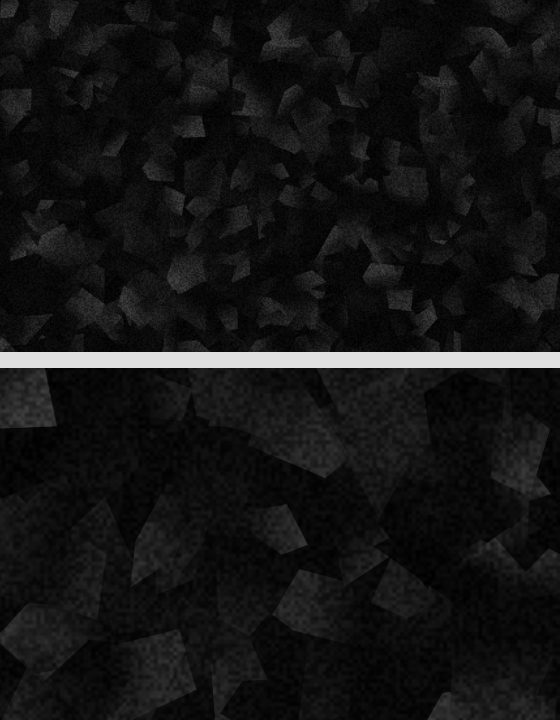
Top: the whole. Bottom: its middle third, enlarged.
Reproduce this background procedurally as a Shadertoy shader.

```glsl
const float TAU = 6.2831853;
const int LAYERS = 6;
const int SIDES = 5;
const float GROUND_TONE = 0.035;

float hash(vec2 p) {
    vec3 q = fract(p.xyx * 0.1031);
    q += dot(q, q.yzx + 33.33);
    return fract((q.x + q.y) * q.z);
}

vec2 hash2(vec2 p) {
    return vec2(hash(p), hash(p + 47.7));
}

mat2 rotation(float angle) {
    float c = cos(angle), s = sin(angle);
    return mat2(c, s, -s, c);
}

float valueNoise(vec2 p) {
    vec2 cell = floor(p), f = fract(p);
    f = f * f * (3.0 - 2.0 * f);
    float low = mix(hash(cell), hash(cell + vec2(1, 0)), f.x);
    float high = mix(hash(cell + vec2(0, 1)), hash(cell + 1.0), f.x);
    return mix(low, high, f.y);
}

// Irregular convex polygon: the intersection of jittered half-planes
float shardDistance(vec2 p, vec2 seed) {
    float d = -1.0;
    for (int i = 0; i < SIDES; i++) {
        vec2 rnd = hash2(seed + float(i) * 7.31);
        float angle = TAU * (float(i) + 0.6 * rnd.x) / float(SIDES);
        d = max(d, dot(p, vec2(cos(angle), sin(angle))) - mix(0.22, 0.6, rnd.y));
    }
    return d;
}

// Paints one grid of shards, each fading out from one side to the other
float paintShards(float tone, vec2 p, float layerSeed, float edge) {
    vec2 home = floor(p);
    for (int y = -1; y <= 1; y++)
    for (int x = -1; x <= 1; x++) {
        vec2 cell = home + vec2(x, y);
        vec2 seed = cell + layerSeed + 100.0;
        vec2 center = cell + mix(vec2(0.2), vec2(0.8), hash2(seed));
        vec2 shape = hash2(seed + 13.7);
        vec2 q = rotation(TAU * shape.x) * (p - center);
        q.x *= 1.0 + 0.9 * shape.y;

        float mask = 1.0 - smoothstep(-edge, edge, shardDistance(q, seed + 29.1));
        float fadeAngle = TAU * hash(seed + 61.3);
        float along = dot(q, vec2(cos(fadeAngle), sin(fadeAngle)));
        float fade = smoothstep(-0.4, 0.45, along);
        float shade = 0.02 + 0.2 * pow(hash(seed + 83.9), 3.0);
        tone = mix(tone, shade, 0.92 * mask * fade);
    }
    return tone;
}

// Fine speckle, stronger on the lighter faces
float addGrain(float tone, vec2 p) {
    float speckle = valueNoise(p * 270.0 + 9.0) - 0.5;
    return tone + speckle * (0.035 + 0.55 * tone);
}

void mainImage(out vec4 fragColor, in vec2 fragCoord) {
    vec2 p = fragCoord / iResolution.y;
    float tone = GROUND_TONE;

    // Coarse shards lie below finer ones
    for (int i = 0; i < LAYERS; i++) {
        float layer = float(i);
        float scale = 5.0 + 0.9 * layer;
        vec2 q = rotation(0.4 + 1.1 * layer) * p * scale + layer * 3.7;
        tone = paintShards(tone, q, layer * 37.3, scale / iResolution.y);
    }

    tone = addGrain(tone, p);
    fragColor = vec4(vec3(max(tone, 0.0)), 1.0);
}
```
